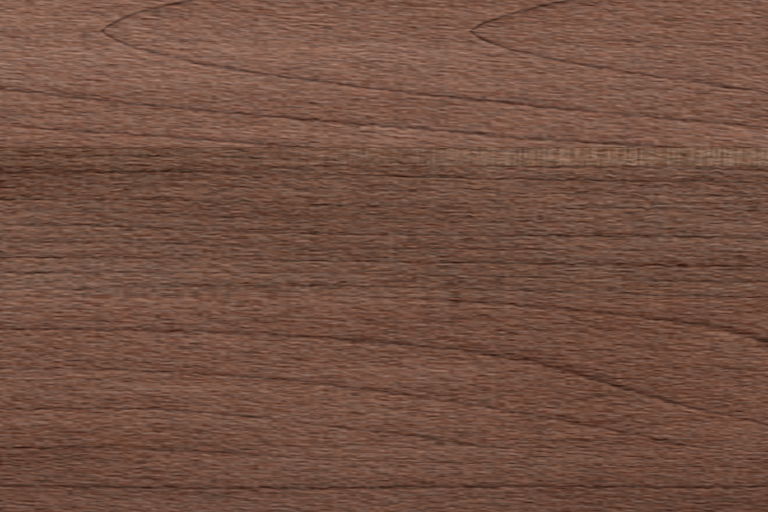
Reproduce this texture procedurally as a Shadertoy shader.

```glsl
#define UPPER_SEAM 0.712
#define STRIP_LOW 0.676
#define LOWER_SEAM 0.420
#define TOP_BROWN vec3(0.510, 0.368, 0.308)
#define MIDDLE_BROWN vec3(0.447, 0.322, 0.264)
#define BOTTOM_BROWN vec3(0.457, 0.318, 0.259)
#define STRIP_TAN vec3(0.530, 0.405, 0.330)
#define RELIEF 0.115
#define FIBRE_CONTRAST 0.10
#define PORE_DEPTH 0.06
#define RING_DEPTH 0.15

float hash(vec2 p) {
    vec3 q = fract(vec3(p.xyx) * 0.1031);
    q += dot(q, q.yzx + 33.33);
    return fract((q.x + q.y) * q.z);
}

float noise(vec2 p) {
    vec2 cell = floor(p), f = fract(p);
    f = f * f * (3.0 - 2.0 * f);
    float low = mix(hash(cell), hash(cell + vec2(1, 0)), f.x);
    float high = mix(hash(cell + vec2(0, 1)), hash(cell + vec2(1, 1)), f.x);
    return mix(low, high, f.y);
}

// Dark late-wood line with a pale rim and a soft shade above it
float ringLine(float phase, float steepness, float width) {
    float d = (fract(phase + 0.5) - 0.5) / steepness;
    float core = exp(-d * d / (width * width));
    float rim = exp(-pow(d / width + 2.2, 2.0));
    float shade = exp(-abs(d) / (width * 5.0)) * step(0.0, d);
    return core - 0.22 * rim + 0.28 * shade * (1.0 - core);
}

// Nested pointed arches of a flat-sawn board
float cathedralRings(vec2 p) {
    float dy = p.y - 0.94;
    float phase = (p.x - 31.0 * dy * dy - abs(dy) - 0.2) / 0.72;
    float steepness = length(vec2(1.0, 62.0 * abs(dy) + 1.0)) / 0.72;
    return ringLine(phase, steepness, 0.0026);
}

// Close, nearly straight rings of a quarter-sawn board
float straightRings(vec2 p) {
    float phase = (p.y + 0.012 * p.x) / 0.027 + 0.8 * noise(vec2(p.x * 1.5, p.y * 14.0));
    float id = floor(phase + 0.5);
    float strength = mix(0.35, 0.95, hash(vec2(id, 7.0)));
    float breaks = smoothstep(0.15, 0.6, noise(vec2(p.x * 6.0, id * 5.3)));
    return ringLine(phase, 37.0, 0.0020) * strength * mix(0.4, 1.0, breaks);
}

// Widely spaced rings that sag toward the right
float saggingRings(vec2 p) {
    float sag = 0.085 * smoothstep(0.07, 0.13, p.y) * (1.0 - 0.6 * smoothstep(0.2, 0.4, p.y));
    float phase = (p.y + sag * p.x * p.x - 0.05) / 0.078;
    float strength = mix(0.55, 1.0, hash(vec2(floor(phase + 0.5), 3.0)));
    return ringLine(phase, 13.0, 0.0025) * strength;
}

void mainImage(out vec4 fragColor, in vec2 fragCoord) {
    vec2 p = fragCoord / iResolution.y;
    float soft = 0.002;
    float lowerEdge = p.y - LOWER_SEAM - 0.003 * sin(p.x * 4.0);
    float top = smoothstep(-soft, soft, p.y - UPPER_SEAM);
    float bottom = 1.0 - smoothstep(-soft, soft, lowerEdge);
    float middle = (1.0 - top) * (1.0 - bottom);

    // Slow wander bends the rings, a tiny jitter roughens them
    float bend = 0.010 * (noise(p * vec2(3.0, 6.0)) - 0.5);
    float jitter = 0.0028 * (noise(p * vec2(60.0, 40.0)) - 0.5);
    vec2 w = p + vec2(0.0, bend + jitter);

    // Board colours with broad drifts of tone
    vec3 wood = TOP_BROWN * top + MIDDLE_BROWN * middle + BOTTOM_BROWN * bottom;
    float drift = noise(w * vec2(1.6, 9.0) + 4.0) - 0.5;
    float streak = noise(w * vec2(2.5, 50.0) + 19.0) - 0.5;
    wood += 0.055 * drift + 0.05 * streak * vec3(1.0, 0.9, 0.85);
    wood -= 0.022 * middle * smoothstep(0.54, 0.66, p.y);

    // Pale strip with short upright rays, stronger to the right
    float strip = smoothstep(-soft, soft, p.y - STRIP_LOW) * (1.0 - top);
    strip *= mix(0.2, 0.75, smoothstep(0.4, 1.35, p.x));
    float rays = noise(p * vec2(190.0, 40.0)) - 0.5;
    wood = mix(wood, STRIP_TAN + 0.12 * rays, strip);

    // Growth rings
    float rings = cathedralRings(w) * top + straightRings(w) * middle * (1.0 - strip) + saggingRings(w) * bottom;
    rings *= mix(0.75, 1.15, noise(p * vec2(24.0, 60.0)));
    wood -= RING_DEPTH * rings * vec3(1.0, 0.80, 0.68);

    // Thin embossed fibres following each board's direction
    float slope = 0.055 * top + 0.012 * middle + 0.03 * bottom;
    vec2 q = vec2(p.x, p.y + bend + 0.5 * jitter + slope * p.x);
    q.y += 0.0025 * (noise(p * vec2(80.0, 60.0)) - 0.5) * middle * smoothstep(0.5, 0.62, p.y);
    vec2 grain = q * vec2(52.0, 270.0);
    float relief = noise(grain) - noise(grain + vec2(0.15, 0.85));
    float fine = noise(q * vec2(110.0, 340.0) + 31.0) - 0.5;
    float coarse = noise(q * vec2(22.0, 150.0) + 11.0) - 0.5;
    wood += RELIEF * relief * vec3(0.90, 0.90, 0.88);
    wood += FIBRE_CONTRAST * (fine + 0.3 * coarse) * vec3(1.0, 0.88, 0.80);

    // Grey raised fibres against warm brown ground
    float grey = noise(q * vec2(45.0, 260.0) + 57.0) - 0.5;
    wood += grey * vec3(-0.03, 0.015, 0.03);

    // Dark elongated pores
    float pores = smoothstep(0.70, 0.88, noise(q * vec2(36.0, 290.0) + 83.0));
    wood -= PORE_DEPTH * pores * vec3(1.0, 0.8, 0.68);

    // Glue seams and gentle falloff toward the lower edge
    float seam = exp(-pow((p.y - UPPER_SEAM) / 0.0025, 2.0));
    seam += 0.9 * exp(-pow((p.y - STRIP_LOW) / 0.0025, 2.0));
    seam += 0.6 * exp(-pow(lowerEdge / 0.002, 2.0));
    wood -= 0.08 * seam * mix(0.3, 1.0, noise(p * vec2(18.0, 40.0)));
    wood *= 1.0 - 0.1 * (1.0 - smoothstep(0.0, 0.2, p.y));
    fragColor = vec4(clamp(wood, 0.0, 1.0), 1.0);
}
```
